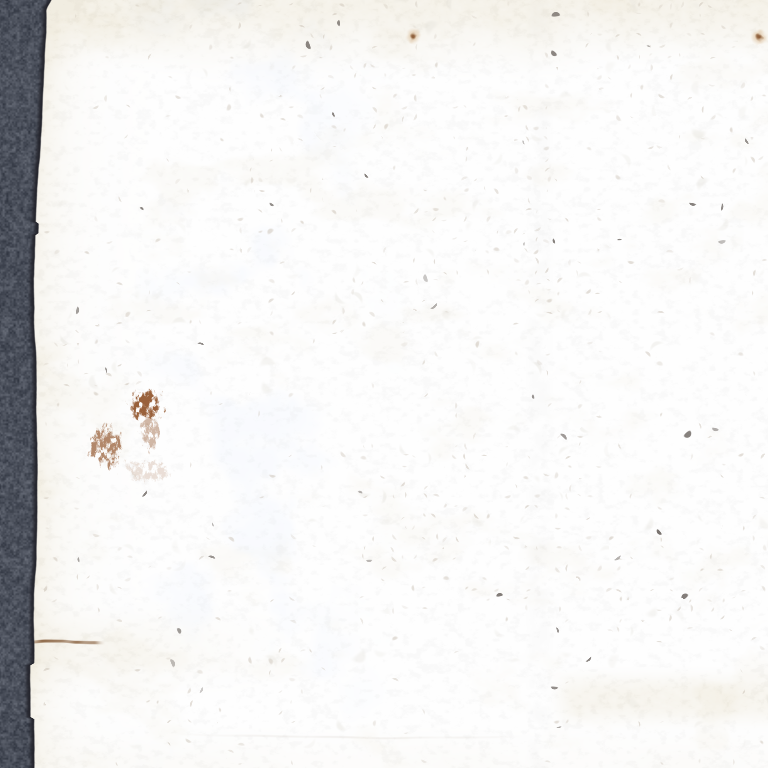
Write a Shadertoy shader that draws this texture.

```glsl
float hash(vec2 p) {
    vec3 q = fract(p.xyx * 0.1031);
    q += dot(q, q.yzx + 33.33);
    return fract((q.x + q.y) * q.z);
}

float noise(vec2 p) {
    vec2 i = floor(p), f = fract(p);
    f = f * f * (3.0 - 2.0 * f);
    return mix(mix(hash(i), hash(i + vec2(1, 0)), f.x),
               mix(hash(i + vec2(0, 1)), hash(i + vec2(1, 1)), f.x), f.y);
}

float fbm(vec2 p) {
    float sum = 0.0, amp = 0.5;
    for (int i = 0; i < 5; i++) {
        sum += amp * noise(p);
        p = p * 2.03 + 17.3;
        amp *= 0.5;
    }
    return sum;
}

// Small turned ellipses, at most one per grid cell
float flecks(vec2 p, float cells, float chance, float size, float soft) {
    vec2 id = floor(p * cells) + cells;
    vec2 centre = 0.3 + 0.4 * vec2(hash(id + 3.1), hash(id + 7.7));
    vec2 q = (fract(p * cells) - centre) / cells;
    float a = 6.283 * hash(id + 11.9);
    q = mat2(cos(a), -sin(a), sin(a), cos(a)) * q;
    q.y += q.x * q.x * 40.0;
    float r = size * (0.4 + 0.6 * hash(id + 23.5));
    float d = length(q * vec2(1.0, 1.5 + 2.0 * hash(id + 31.0))) - r;
    return step(hash(id), chance) * (1.0 - smoothstep(-soft, soft, d)) * (0.35 + 0.65 * hash(id + 41.0));
}

// Broken, scratchy rust patch
float stain(vec2 p, vec2 centre, vec2 radius) {
    vec2 q = (p - centre) / radius;
    float rough = fbm(p * vec2(190.0, 110.0));
    return smoothstep(0.0, 0.25, rough + 0.3 - 0.75 * length(q));
}

// Soft-ended box
float band(float x, float lo, float hi, float soft) {
    return smoothstep(lo - soft, lo + soft, x) * (1.0 - smoothstep(hi - soft, hi + soft, x));
}

float paperEdge(float y) {
    float x = 0.044 + 0.016 * smoothstep(0.62, 1.0, y) + 0.004 * band(y, 0.25, 0.55, 0.03);
    x += 0.004 * (fbm(vec2(y * 25.0, 2.0)) - 0.5);
    x -= 0.005 * band(y, 0.065, 0.135, 0.002);
    x += 0.004 * band(y, 0.695, 0.71, 0.002);
    return x + 0.008 * smoothstep(0.985, 1.005, y);
}

void mainImage(out vec4 fragColor, in vec2 fragCoord) {
    vec2 p = fragCoord / iResolution.y;
    float soft = max(0.0012, 0.7 / iResolution.y);
    float inside = p.x - paperEdge(p.y);
    float cloud = fbm(p * 7.0);
    float fibre = fbm(p * vec2(110.0, 150.0));

    // Bleached sheet with cream margins and patches
    float cream = 0.85 * smoothstep(0.9, 1.0, p.y + 0.07 * (cloud - 0.5));
    cream += 0.8 * exp(-max(inside, 0.0) * 32.0) * (0.6 + 0.8 * cloud);
    cream += 0.6 * band(p.y, 0.065, 0.115, 0.02) * smoothstep(0.71, 0.75, p.x) * (0.5 + cloud);
    cream += 0.4 * band(p.y, 0.12, 0.19, 0.03) * (1.0 - smoothstep(0.1, 0.4, p.x));
    cream += 0.3 * (1.0 - smoothstep(0.0, 0.06, p.y)) * cloud;
    cream += 0.25 * smoothstep(0.55, 0.75, fbm(p * vec2(14.0, 22.0) + 9.0));
    cream *= 0.75 + 0.5 * fibre;
    vec3 color = mix(vec3(0.995), vec3(0.955, 0.94, 0.9), clamp(cream, 0.0, 1.2));
    color -= 0.018 * smoothstep(0.5, 0.75, fibre);
    color -= vec3(0.02, 0.013, 0.0) * smoothstep(0.55, 0.7, fbm(p * 9.0 + 40.0)) * band(p.x, 0.2, 0.45, 0.1);

    // Faint fold and crease
    color -= 0.012 * band(p.x, 0.69, 0.715, 0.008) * smoothstep(0.35, 0.6, fbm(p * 45.0));
    float crease = abs(p.y - 0.038 - 0.05 * (p.x - 0.55) * (p.x - 0.55) - 0.002 * noise(p * 18.0));
    color -= vec3(0.06, 0.07, 0.08) * (1.0 - smoothstep(0.0, 0.0025, crease)) * band(p.x, 0.28, 0.64, 0.06) * noise(p * 40.0);

    // Dirt gathers in clumps, mostly high up and along the fold
    float clump = smoothstep(0.45, 0.68, fbm(p * 8.0 + 60.0));
    float fold = band(p.x, 0.67, 0.72, 0.01) * band(p.y, 0.6, 0.86, 0.03);
    float faint = flecks(p, 75.0, 0.05 + 0.2 * clump + 0.35 * fold, 0.0042, 0.0018);
    color = mix(color, vec3(0.78, 0.74, 0.69), 0.5 * faint);
    float smudge = flecks(p + 0.37, 34.0, 0.06 + 0.12 * clump, 0.009, 0.004);
    color = mix(color, vec3(0.88, 0.87, 0.84), 0.35 * smudge);
    float dark = flecks(p + 0.71, 24.0, 0.055 + 0.06 * clump + 0.15 * fold, 0.0055, soft);
    color = mix(color, vec3(0.36, 0.33, 0.31), 0.85 * dark);

    // Rust marks, spots and the stained tear
    float rust = stain(p, vec2(0.188, 0.473), vec2(0.024, 0.018));
    rust = max(rust, 0.75 * stain(p, vec2(0.137, 0.419), vec2(0.02, 0.025)));
    rust = max(rust, 0.45 * stain(p, vec2(0.194, 0.436), vec2(0.013, 0.022)));
    rust = max(rust, 0.2 * stain(p, vec2(0.19, 0.387), vec2(0.028, 0.016)));
    rust *= smoothstep(0.3, 0.55, fbm(p * vec2(240.0, 150.0) + 5.0));
    color = mix(color, vec3(0.6, 0.38, 0.23), rust);
    for (float i = 0.0; i < 2.0; i++) {
        float d = length(p - vec2(0.538 + 0.451 * i, 0.952)) + 0.004 * (noise(p * 200.0) - 0.5);
        color = mix(color, vec3(0.85, 0.73, 0.58), 0.6 * (1.0 - smoothstep(0.003, 0.012, d)));
        color = mix(color, vec3(0.5, 0.3, 0.15), 0.85 * (1.0 - smoothstep(0.002, 0.006, d)));
    }
    float tear = abs(p.y - 0.164 - 0.003 * (noise(p * 50.0) - 0.5));
    float tearMask = (1.0 - smoothstep(0.0008, 0.003, tear)) * band(p.x, 0.04, 0.13, 0.008);
    color = mix(color, vec3(0.55, 0.4, 0.27), tearMask * (0.35 + 0.6 * noise(p * 90.0)));

    // Grainy dark backing with a shadow under the sheet
    float grain = noise(p * 420.0) + noise(p * 210.0 + 8.0) - 1.0;
    vec3 backing = vec3(0.29, 0.31, 0.355) + 0.11 * grain + 0.04 * (cloud - 0.5);
    backing = mix(backing, vec3(0.13, 0.13, 0.16), 0.9 * smoothstep(-0.009, -0.001, inside));
    color = mix(backing, color, smoothstep(-soft, soft, inside));
    fragColor = vec4(clamp(color, 0.0, 1.0), 1.0);
}
```
